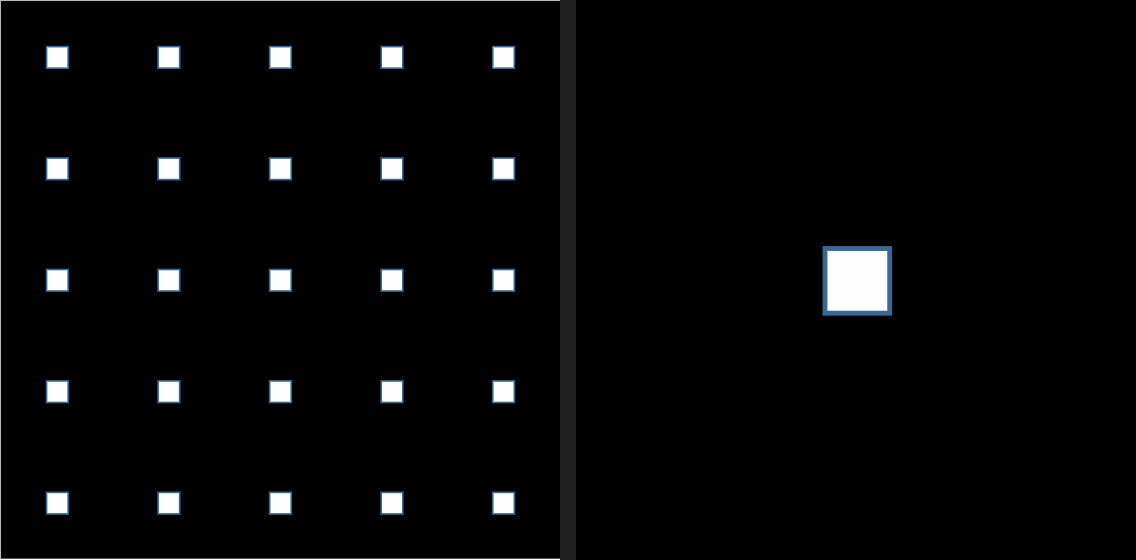
Left: the whole. Right: its middle third, enlarged.
Reproduce this pattern procedurally as a Shadertoy shader.

```glsl
// A five by five lattice of small white squares with thin blue outlines on black.
// Each point is folded to its nearest lattice centre, then shaded by the distance
// to a square; a hairline white margin shows at the left, top and bottom edges.

const float REPEATS = 5.0;                     // squares across and down
const vec2  PITCH = vec2(0.1992, 0.1990);      // spacing of the centres
const vec2  LATTICE_CENTRE = vec2(0.5008, 0.4995);
const float OUTER_HALF = 0.0207;               // half side, outline included
const float OUTLINE_WIDTH = 0.0029;
const float MARGIN_LEFT = 0.0013;
const float MARGIN_TOP = 0.0013;
const float MARGIN_BOTTOM = 0.0024;

const vec3 BACKGROUND = vec3(0.0);
const vec3 FILL = vec3(0.995, 0.995, 1.0);
const vec3 OUTLINE = vec3(0.22, 0.41, 0.58);

// Signed distance to a square, keeping sharp mitred corners
float squareDistance(vec2 p, float halfSide) {
    vec2 q = abs(p) - halfSide;
    return max(q.x, q.y);
}

// Antialiased share of a pixel lying inside a distance field
float coverage(float dist, float pixel) {
    return clamp(0.5 - dist / pixel, 0.0, 1.0);
}

// Offset from the nearest centre of the finite lattice
vec2 latticeOffset(vec2 p) {
    float last = 0.5 * (REPEATS - 1.0);
    vec2 q = p - LATTICE_CENTRE;
    vec2 cell = clamp(floor(q / PITCH + 0.5), -last, last);
    return q - cell * PITCH;
}

void mainImage(out vec4 fragColor, in vec2 fragCoord) {
    vec2 uv = fragCoord / iResolution.xy;
    float pixel = 1.0 / min(iResolution.x, iResolution.y);

    // Outlined squares
    float d = squareDistance(latticeOffset(uv), OUTER_HALF);
    vec3 color = mix(BACKGROUND, OUTLINE, coverage(d, pixel));
    color = mix(color, FILL, coverage(d + OUTLINE_WIDTH, pixel));

    // Hairline margin on three sides
    float margin = min(uv.x - MARGIN_LEFT,
                       min(uv.y - MARGIN_BOTTOM, 1.0 - MARGIN_TOP - uv.y));
    color = mix(color, FILL, coverage(margin, pixel));

    fragColor = vec4(color, 1.0);
}
```
